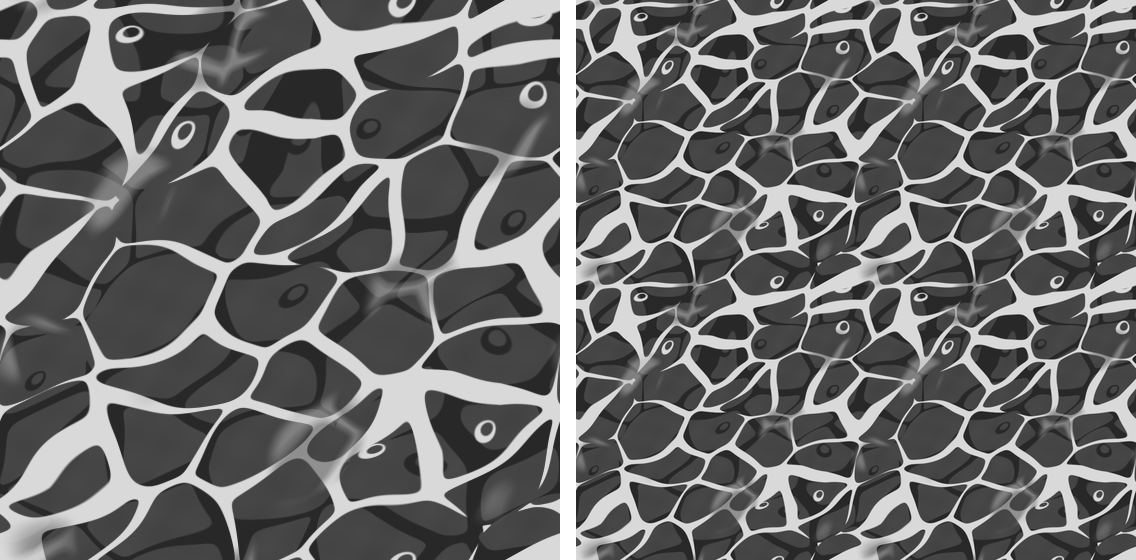
Left: one tile. Right: repeated 2 by 2.
Give the GLSL for this texture, as a three.js fragment shader.

```glsl
// Stylised water: a pale web of light over a dark web of shadow on mid grey.
// Each web is smooth cellular noise on a sheared lattice that wraps; the share
// of the nearest sites gives strands that swell at junctions and taper off.

varying vec2 vUv;

const float TAU = 6.2831853;

const vec3 WATER_GREY = vec3(0.27);
const vec3 SHADOW_GREY = vec3(0.155);
const vec3 LIGHT_GREY = vec3(0.85);

const float COLUMNS = 5.0;       // lattice cells across the tile
const float ROWS = 8.0;          // lattice cells up the tile
const float SHEAR = 4.0;         // whole rows climbed over one tile width
const vec2 FLOW = vec2(0.894, 0.447);
const float FLOW_SQUEEZE = 0.66; // shortens distances along the flow
const float JITTER = 0.86;
const float SIZE_SPREAD = 0.0015;
const float FOCUS = 830.0;       // higher gives thinner, sharper strands
const float LIGHT_LEVEL = 0.31;  // higher gives thinner strands, 0.5 breaks them
const float SHADOW_LEVEL = 0.30;
const float LEVEL_SPREAD = 0.10;
const float WARP = 0.008;
const float EDGE = 0.0017;
const float HAZE_EDGE = 0.011;
const float DROP_RADIUS = 0.018;
const float DROP_SHARE = 0.14;

vec3 hash3(vec2 cell, float seed) {
  vec3 k = vec3(dot(cell, vec2(127.1, 311.7)),
                dot(cell, vec2(269.5, 183.3)),
                dot(cell, vec2(113.5, 271.9)));
  return fract(sin(k + seed * 17.3) * 43758.545);
}

// Layered sines with whole frequencies, so they wrap; range -3 to 3.
float waves(vec2 uv, float phase) {
  return sin(TAU * (2.0 * uv.x - uv.y) + phase)
       + sin(TAU * (uv.x + 3.0 * uv.y) + 2.3 * phase)
       + sin(TAU * (3.0 * uv.x - 2.0 * uv.y) + 3.7 * phase);
}

vec2 warp(vec2 uv, float phase) {
  vec2 broad = vec2(waves(uv, phase), waves(uv, phase + 4.0));
  vec2 fine = vec2(waves(2.0 * uv, phase + 1.7), waves(2.0 * uv, phase + 2.9));
  return uv + WARP * (broad + 0.35 * fine);
}

// Lattice cells that land on the same spot of the tile share one name.
vec2 wrapCell(vec2 cell) {
  float turns = floor(cell.x / COLUMNS);
  return vec2(cell.x - turns * COLUMNS, mod(cell.y + turns * SHEAR, ROWS));
}

// Lattice offset to canvas units, turned to the flow and squeezed along it.
vec2 toFlow(vec2 offset) {
  float x = offset.x / COLUMNS;
  vec2 d = vec2(x, (offset.y + SHEAR * x) / ROWS);
  return vec2(dot(d, FLOW) * FLOW_SQUEEZE, dot(d, vec2(-FLOW.y, FLOW.x)));
}

// Coverage of one web with its loose ring drops.
float web(vec2 uv, float seed, float level, float edge) {
  vec2 p = warp(uv, seed);
  vec2 lattice = vec2(COLUMNS * p.x, ROWS * p.y - SHEAR * p.x);
  vec2 base = floor(lattice);
  float sum = 0.0;
  float sumSq = 0.0;
  vec2 slope = vec2(0.0);
  vec2 slopeSq = vec2(0.0);
  float drop = 1.0;

  for (int j = -2; j <= 2; j++) {
    for (int i = -2; i <= 2; i++) {
      vec2 cell = base + vec2(float(i), float(j));
      vec3 rnd = hash3(wrapCell(cell), seed);
      vec2 site = cell + 0.5 + JITTER * (rnd.xy - 0.5);
      vec2 r = toFlow(lattice - site);

      float w = exp(-FOCUS * (dot(r, r) + SIZE_SPREAD * rnd.z));
      vec2 g = -2.0 * FOCUS * r * w;
      sum += w;
      sumSq += w * w;
      slope += g;
      slopeSq += 2.0 * w * g;

      // A drop is a disc with an off-centre hole.
      float size = DROP_RADIUS * (0.7 + 0.5 * rnd.x);
      float hole = 0.58 * size - length(r - size * vec2(0.22, 0.1));
      float ring = max(length(r) - size, hole);
      drop = min(drop, rnd.z < DROP_SHARE ? ring : 1.0);
    }
  }

  // Ridge is 0 inside a cell, 0.5 on a strand, and more at a junction.
  float ridge = 1.0 - sumSq / (sum * sum);
  vec2 grad = (2.0 * sumSq * slope / sum - slopeSq) / (sum * sum);
  grad.x *= FLOW_SQUEEZE;
  float threshold = max(level + LEVEL_SPREAD * waves(uv, seed + 2.0), 0.15);
  float strand = (ridge - threshold) / max(length(grad), 8.0);
  return smoothstep(-edge, edge, max(strand, -drop));
}

void main() {
  float light = web(vUv, 1.0, LIGHT_LEVEL, EDGE);
  float shadow = web(vUv, 6.0, SHADOW_LEVEL, EDGE);

  // Patches where the light dissolves into a soft second web.
  float ghost = web(vUv, 11.0, LIGHT_LEVEL, HAZE_EDGE);
  float haze = smoothstep(1.1, 2.1, waves(vUv, 8.4));
  light = mix(light, 0.5 * light + 0.4 * ghost, haze);

  vec3 color = mix(WATER_GREY, SHADOW_GREY, shadow);
  color += 0.004 * waves(4.0 * vUv, 3.0) * (1.0 - shadow);
  gl_FragColor = vec4(mix(color, LIGHT_GREY, light), 1.0);
}
```
